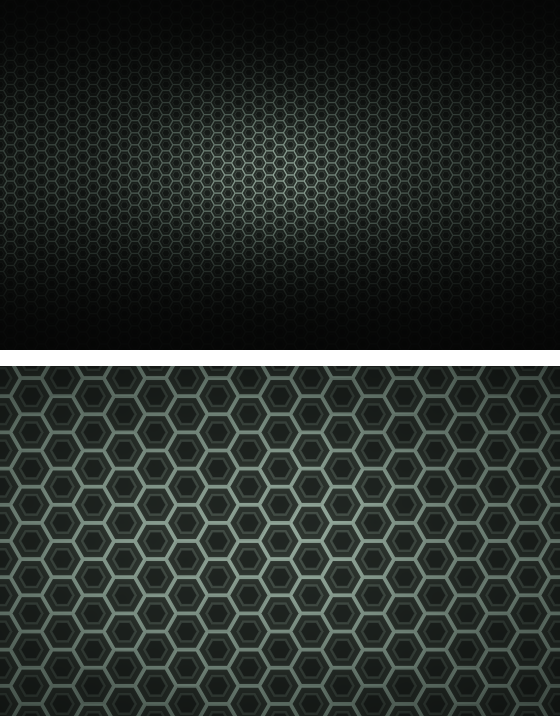
Top: the whole. Bottom: its middle third, enlarged.
This pattern is drawn by a Shadertoy shader. Its source:

```glsl
// Dark honeycomb mesh with nested hexagons under a soft central light; tiles on all sides.
const float TAU = 6.2831853;
const float SQRT3 = 1.7320508;

const vec2 REPEATS = vec2(27.0, 29.0);      // column pairs across, cells down
const float WALL_RADIUS = 0.5;              // apothem, in cell heights
const float WALL_HALF_WIDTH = 0.052;
const float RING_RADIUS = 0.27;
const float RING_HALF_WIDTH = 0.035;
const float RING_STRENGTH = 0.27;
const float GLOW_STRENGTH = 0.16;
const float GLOW_FALLOFF = 11.0;

const vec3 FILL_COLOR = vec3(0.145, 0.170, 0.150);
const vec3 CORE_COLOR = vec3(0.105, 0.125, 0.112);
const vec3 WALL_COLOR = vec3(0.540, 0.620, 0.570);
const vec3 FLOOR_COLOR = vec3(0.018, 0.019, 0.018);
const vec3 DIM_TINT = vec3(0.93, 1.02, 0.99);

const vec2 LIGHT_CENTER = vec2(0.485, 0.505);
const vec2 LIGHT_TIGHTNESS = vec2(1.35, 0.85);
const float SIDE_LIGHT = 0.36;              // level away from the central spot
const float EDGE_LIGHT = 0.07;              // level at the top and bottom
const float MOTTLE = 0.05;

// Offset from the nearest centre of a flat-topped hexagonal lattice
vec2 hexOffset(vec2 p) {
    vec2 period = vec2(SQRT3, 1.0);
    vec2 a = mod(p + 0.5 * period, period) - 0.5 * period;
    vec2 b = mod(p, period) - 0.5 * period;
    return dot(a, a) < dot(b, b) ? a : b;
}

// Hexagonal radius: equals the apothem along each side
float hexRadius(vec2 p) {
    p = abs(p);
    return max(p.y, dot(p, vec2(0.5 * SQRT3, 0.5)));
}

// Antialiased line around distance zero
float stroke(float dist, float halfWidth, float pixel) {
    float soft = 0.6 * pixel;
    return 1.0 - smoothstep(halfWidth - soft, halfWidth + soft, abs(dist));
}

// Horizontal band plus a central spot, both periodic
float lightLevel(vec2 uv) {
    vec2 wave = 1.0 - cos(TAU * (uv - LIGHT_CENTER));
    float spot = exp(-dot(LIGHT_TIGHTNESS, wave));
    float band = mix(1.0, EDGE_LIGHT, 0.5 * wave.y);
    return band * mix(SIDE_LIGHT, 1.0, spot);
}

// Layered sines with whole frequencies, so the variation wraps
float mottle(vec2 uv) {
    return 0.6 * sin(TAU * dot(uv, vec2(7.0, 5.0)) + 2.0 * sin(TAU * uv.y * 3.0))
         + 0.4 * sin(TAU * dot(uv, vec2(-11.0, 13.0)) + 1.7);
}

void mainImage(out vec4 fragColor, in vec2 fragCoord) {
    vec2 uv = fragCoord / iResolution.xy;
    vec2 cellScale = REPEATS * vec2(SQRT3, 1.0);
    float pixel = REPEATS.y / iResolution.y;

    // Nested hexagons
    vec2 offset = hexOffset(uv * cellScale);
    float radius = hexRadius(offset);
    float wallDist = WALL_RADIUS - radius;
    float wall = stroke(wallDist, WALL_HALF_WIDTH, pixel);
    float ring = stroke(radius - RING_RADIUS, RING_HALF_WIDTH, pixel);
    float glow = GLOW_STRENGTH * exp(-GLOW_FALLOFF * wallDist);
    float core = 1.0 - smoothstep(RING_RADIUS - pixel, RING_RADIUS, radius);

    vec3 color = mix(FILL_COLOR, CORE_COLOR, core);
    color = mix(color, WALL_COLOR, max(glow, RING_STRENGTH * ring));
    color = mix(color, WALL_COLOR, wall);

    // Lighting, with a slight change from cell to cell
    vec2 cellCenter = uv - offset / cellScale;
    float light = lightLevel(uv);
    color *= light * (1.0 + MOTTLE * mottle(cellCenter));
    color *= mix(DIM_TINT, vec3(1.0), light);
    fragColor = vec4(color + FLOOR_COLOR, 1.0);
}
```
